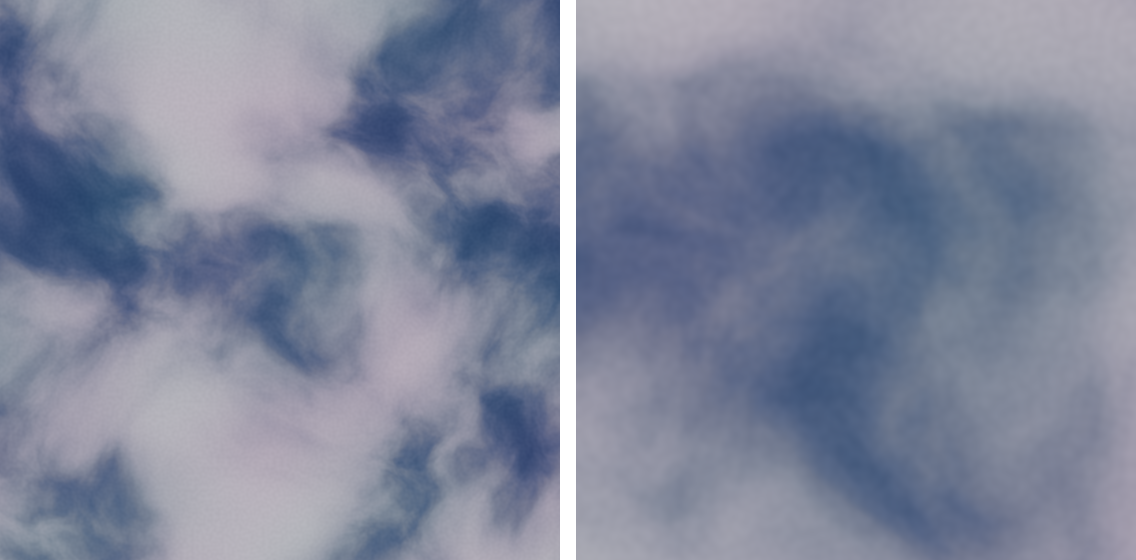
Left: the whole. Right: its middle third, enlarged.
Reproduce this texture procedurally as a WebGL 2 fragment shader.

```glsl
#version 300 es
precision highp float;
// Soft broken cloud over a dusky blue sky. Broad cloud banks plus warped
// gradient-noise fBm give a density, which is turned into an even coverage
// value and coloured through a ramp from open sky to lit cloud.

uniform vec2 u_resolution;
out vec4 fragColor;

const float TAU = 6.2831853;
const vec2  SEED = vec2(17.3, 41.7);      // moves the whole noise field
const float CLOUD_SCALE = 3.0;            // largest billows per canvas
const int   OCTAVES = 6;
const float GAIN = 0.5;
const float NOISE_WEIGHT = 3.6;           // brings the fBm to near unit spread
const vec2  BANK_WEIGHT = vec2(0.5, 0.35); // strength of broad banks in x, y
const vec2  BANK_CENTRE = vec2(0.5, 0.92);
const float WARP_BROAD = 0.11;
const float WARP_FINE = 0.03;
const float CORE_DETAIL = 0.45;           // fine detail left in thick cloud
const float GRAIN_SCALE = 150.0;
const float GRAIN = 0.018;
const float TINT = 0.035;                 // drift between teal and mauve

// Ramp colours and the coverage at which each one sits
const int STOPS = 8;
const vec3 RAMP[STOPS] = vec3[](
    vec3(0.16, 0.26, 0.42), vec3(0.22, 0.31, 0.46),
    vec3(0.33, 0.39, 0.52), vec3(0.44, 0.47, 0.56),
    vec3(0.52, 0.54, 0.61), vec3(0.60, 0.60, 0.66),
    vec3(0.68, 0.67, 0.71), vec3(0.72, 0.71, 0.74));
const float STOP_AT[STOPS] = float[](0.0, 0.04, 0.14, 0.29, 0.485, 0.695, 0.9, 1.0);

// Unit gradient at a lattice point, from an integer hash
vec2 gradientAt(ivec2 cell) {
    uint h = uint(cell.x) * 1597334677u ^ uint(cell.y) * 3812015801u;
    h = (h ^ (h >> 15)) * 2246822519u;
    h = (h ^ (h >> 13)) * 3266489917u;
    h ^= h >> 16;
    float angle = TAU * float(h & 65535u) / 65536.0;
    return vec2(cos(angle), sin(angle));
}

float gradientNoise(vec2 p) {
    ivec2 cell = ivec2(floor(p));
    vec2 f = fract(p);
    vec2 s = f * f * f * (f * (f * 6.0 - 15.0) + 10.0);
    float a = dot(gradientAt(cell), f);
    float b = dot(gradientAt(cell + ivec2(1, 0)), f - vec2(1, 0));
    float c = dot(gradientAt(cell + ivec2(0, 1)), f - vec2(0, 1));
    float d = dot(gradientAt(cell + ivec2(1, 1)), f - vec2(1, 1));
    return mix(mix(a, b, s.x), mix(c, d, s.x), s.y);
}

vec2 noisePair(vec2 p) {
    return vec2(gradientNoise(p), gradientNoise(p + vec2(53.1, 27.9)));
}

// Cloud density with mean near 0 and spread near 1
float cloudDensity(vec2 p) {
    vec2 q = p + WARP_BROAD * noisePair(p * 2.7 + SEED.yx);
    q += WARP_FINE * noisePair(q * 11.0 + SEED);

    float density = dot(BANK_WEIGHT, cos(TAU * (q - BANK_CENTRE)));
    float amplitude = NOISE_WEIGHT;
    vec2 r = q * CLOUD_SCALE + SEED;
    mat2 turn = mat2(0.8, 0.6, -0.6, 0.8);
    for (int i = 0; i < OCTAVES; i++) {
        // thick cloud stays smooth, thin cloud frays into wisps
        float fray = i < 2 ? 1.0 : mix(1.2, CORE_DETAIL, smoothstep(-0.2, 1.0, density));
        density += amplitude * fray * gradientNoise(r);
        r = turn * r * 2.0 + 7.7;
        amplitude *= GAIN;
    }
    return density;
}

vec3 skyRamp(float coverage) {
    vec3 colour = RAMP[0];
    for (int i = 1; i < STOPS; i++) {
        float t = (coverage - STOP_AT[i - 1]) / (STOP_AT[i] - STOP_AT[i - 1]);
        colour = mix(colour, RAMP[i], clamp(t, 0.0, 1.0));
    }
    return colour;
}

void main() {
    vec2 p = gl_FragCoord.xy / min(u_resolution.x, u_resolution.y);

    // logistic curve spreads density evenly over 0..1
    float coverage = 1.0 / (1.0 + exp(-1.7 * cloudDensity(p)));
    vec3 colour = skyRamp(coverage);

    // slow colour drift and faint grain
    float drift = gradientNoise(p * 4.0 + SEED * 2.0);
    colour += TINT * drift * vec3(1.0, -0.6, 0.2);
    colour += GRAIN * gradientNoise(p * GRAIN_SCALE);

    fragColor = vec4(colour, 1.0);
}
```
